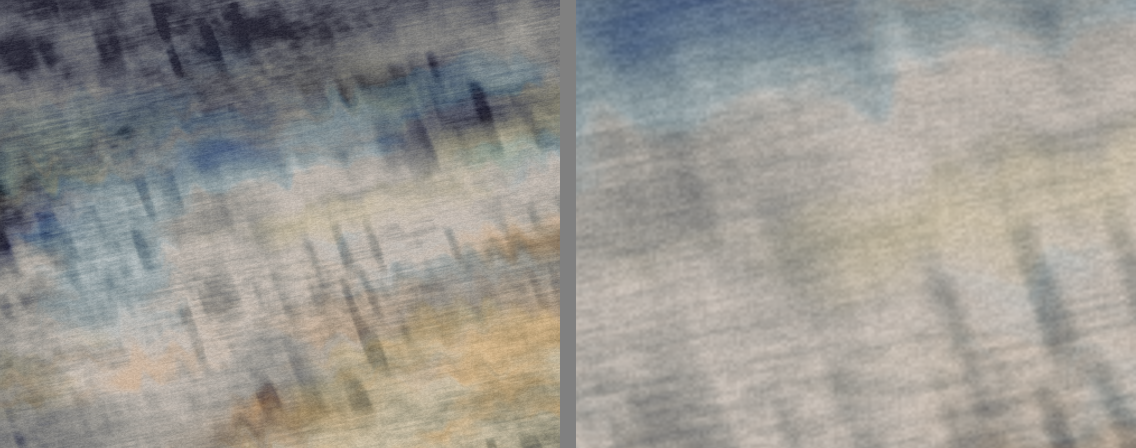
Left: the whole. Right: its middle third, enlarged.
This texture is drawn by a WebGL 2 fragment shader. Its source:

```glsl
#version 300 es
precision highp float;
// Weathered painted surface: tilted misty bands, leaning drips, rust stains and fine brush grain.

uniform vec2 u_resolution;
out vec4 fragColor;

// Tonal ramp, dark to light
const vec3 INK   = vec3(0.215, 0.215, 0.270);
const vec3 SLATE = vec3(0.365, 0.372, 0.415);
const vec3 GREY  = vec3(0.490, 0.490, 0.488);
const vec3 STONE = vec3(0.610, 0.600, 0.578);
const vec3 CHALK = vec3(0.735, 0.705, 0.675);

// Stains, as offsets added to the ramp
const vec3 NAVY_SHIFT  = vec3(-0.040, -0.025, 0.055);
const vec3 TEAL_SHIFT  = vec3(-0.075, -0.005, 0.035);
const vec3 OCHRE_SHIFT = vec3(0.015, 0.005, -0.060);
const vec3 RUST_SHIFT  = vec3(0.065, -0.045, -0.150);

const float TILT = 0.20;          // brush direction, radians
const float DRIP_LEAN = 0.36;     // sideways shift of drips per unit of fall
const float CLOUD_CONTRAST = 4.6;
const float DRIP_DEPTH = 1.25;
const float WEAVE_DEPTH = 0.55;
const float DIMPLE_DEPTH = 0.75;
const float STREAK_DEPTH = 0.50;
const float GRAIN_DEPTH = 0.055;

float hash(vec2 p) {
    return fract(sin(dot(p, vec2(127.1, 311.7))) * 43758.5453);
}

float noise(vec2 p) {
    vec2 i = floor(p), f = fract(p);
    f = f * f * (3.0 - 2.0 * f);
    return mix(mix(hash(i), hash(i + vec2(1, 0)), f.x),
               mix(hash(i + vec2(0, 1)), hash(i + vec2(1, 1)), f.x), f.y);
}

float fbm(vec2 p) {
    float sum = 0.0, amp = 0.5;
    for (int i = 0; i < 5; i++) {
        sum += amp * noise(p);
        p = mat2(1.96, 0.28, -0.28, 1.96) * p + 17.3;
        amp *= 0.5;
    }
    return sum / 0.97;
}

vec2 alongBrush(vec2 p) {
    float c = cos(TILT), s = sin(TILT);
    return vec2(c * p.x + s * p.y, c * p.y - s * p.x);
}

// Soft elliptical stain lying along the brush direction
float stain(vec2 p, vec2 centre, vec2 radius) {
    vec2 d = alongBrush(p - centre) / radius;
    return exp(-dot(d, d));
}

vec3 ramp(float t) {
    vec3 c = mix(INK, SLATE, clamp(t, -0.3, 1.0));
    c = mix(c, GREY, clamp(t - 1.0, 0.0, 1.0));
    c = mix(c, STONE, clamp(t - 2.0, 0.0, 1.0));
    return mix(c, CHALK, clamp(t - 3.0, 0.0, 1.25));
}

void main() {
    vec2 p = gl_FragCoord.xy / u_resolution.y;
    vec2 q = alongBrush(p);
    vec2 fall = vec2(p.x + DRIP_LEAN * p.y, p.y);

    // Ragged edges, pulled mostly along the drips
    float ragged = noise(fall * vec2(34.0, 5.0)) - 0.5;
    vec2 w = p + vec2(-DRIP_LEAN, 1.0) * 0.045 * ragged
           + 0.05 * (vec2(fbm(p * 7.0), fbm(p * 7.0 + 31.0)) - 0.5);
    vec2 wq = alongBrush(w);

    // Broad light and dark bands
    float tone = 0.25 + 3.45 * (1.0 - smoothstep(0.20, 1.0, wq.y));
    tone += CLOUD_CONTRAST * (fbm(wq * vec2(2.6, 8.0) + 4.0) - 0.5);
    float navy = stain(w, vec2(1.04, 0.75), vec2(0.16, 0.055))
               + stain(w, vec2(0.04, 0.50), vec2(0.12, 0.050))
               + 0.7 * stain(w, vec2(0.50, 0.65), vec2(0.12, 0.028));
    float rust = stain(w, vec2(1.18, 0.46), vec2(0.14, 0.045))
               + 0.7 * stain(w, vec2(0.62, 0.06), vec2(0.18, 0.050));
    tone -= 1.5 * navy + 1.3 * rust;
    tone -= 1.0 * stain(w, vec2(0.46, 0.92), vec2(0.28, 0.055));
    tone += 0.8 * stain(w, vec2(1.00, 0.22), vec2(0.32, 0.070));
    tone += 0.9 * stain(w, vec2(1.17, 0.90), vec2(0.18, 0.080));

    // Drips in clustered rows, with a faint weave across the sheet
    float rows = smoothstep(0.46, 0.64, fbm(q * vec2(2.8, 8.5) + 53.0));
    float drips = smoothstep(0.42, 0.88, noise(fall * vec2(40.0, 9.0) + 8.0));
    tone -= DRIP_DEPTH * rows * drips;
    tone += WEAVE_DEPTH * (noise(fall * vec2(62.0, 20.0)) - 0.5);

    // Dimples in patches, and long thin brush streaks
    float patches = smoothstep(0.42, 0.65, fbm(q * vec2(3.0, 5.0) + 91.0));
    tone += DIMPLE_DEPTH * patches * (noise(q * vec2(55.0, 105.0)) - 0.5);
    float streaks = noise(q * vec2(11.0, 150.0)) + noise(q * vec2(24.0, 260.0) + 7.0) - 1.0;
    tone += STREAK_DEPTH * streaks * (0.5 + noise(q * vec2(4.0, 9.0)));

    // Colour stains
    vec3 colour = ramp(tone);
    float low = 1.0 - smoothstep(0.0, 0.34, q.y);
    float warmth = smoothstep(0.44, 0.70, fbm(wq * vec2(3.5, 9.0) + 23.0));
    float teal = smoothstep(0.50, 0.70, fbm(wq * vec2(3.2, 10.0) + 67.0));
    float ochre = smoothstep(0.42, 0.66, fbm(wq * vec2(2.4, 6.0) + 41.0));
    colour += NAVY_SHIFT * min(navy, 1.0);
    colour += TEAL_SHIFT * teal * (1.0 - low) * smoothstep(0.9, 0.5, q.y);
    colour += OCHRE_SHIFT * ochre * smoothstep(0.85, 0.50, q.y);
    colour += RUST_SHIFT * min(rust + 0.65 * low * warmth, 1.0);

    // Fine grain
    float grain = noise(q * vec2(190.0, 330.0)) + noise(p * 400.0 + 5.0) - 1.0;
    colour += GRAIN_DEPTH * grain;
    fragColor = vec4(clamp(colour, 0.0, 1.0), 1.0);
}
```
